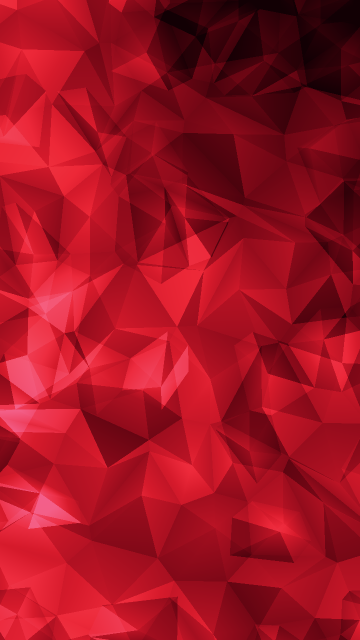
Reproduce this background procedurally as a Shadertoy shader.

```glsl
// Crimson low-poly backdrop: two jittered Voronoi layers, each cell cut into
// a fan of flat facets. A broad light falls from the left and fades to the
// upper right; the brightest facets turn pink.

vec2 hash2(vec2 p) {
    vec3 q = fract(p.xyx * vec3(0.1031, 0.1030, 0.0973));
    q += dot(q, q.yzx + 33.33);
    return fract((q.xx + q.yz) * q.zy);
}

float gradientNoise(vec2 p) {
    vec2 i = floor(p), f = fract(p);
    vec2 u = f * f * f * (f * (f * 6.0 - 15.0) + 10.0);
    vec2 e = vec2(0.0, 1.0);
    float a = dot(hash2(i) * 2.0 - 1.0, f);
    float b = dot(hash2(i + e.yx) * 2.0 - 1.0, f - e.yx);
    float c = dot(hash2(i + e.xy) * 2.0 - 1.0, f - e.xy);
    float d = dot(hash2(i + e.yy) * 2.0 - 1.0, f - e.yy);
    return mix(mix(a, b, u.x), mix(c, d, u.x), u.y);
}

vec2 siteOf(vec2 cell) {
    return cell + 0.06 + 0.88 * hash2(cell + 41.0);
}

// Random values of the cell, the facet and the kite shared by two cells,
// then the height: 1 at the cell centre, 0 on its border.
vec4 facets(vec2 p, out vec2 site) {
    vec2 home = floor(p);
    float nearest = 1e5;
    for (int y = -1; y <= 1; y++)
    for (int x = -1; x <= 1; x++) {
        vec2 cell = floor(p) + vec2(x, y);
        vec2 s = siteOf(cell);
        float d = dot(p - s, p - s);
        if (d < nearest) { nearest = d; home = cell; site = s; }
    }

    // The border hit by the ray from the site through p names the facet.
    float reach = -1.0;
    vec2 across = home;
    for (int y = -2; y <= 2; y++)
    for (int x = -2; x <= 2; x++) {
        if (x == 0 && y == 0) continue;
        vec2 cell = home + vec2(x, y);
        vec2 d = siteOf(cell) - site;
        float r = 2.0 * dot(p - site, d) / dot(d, d);
        if (r > reach) { reach = r; across = cell; }
    }
    return vec4(hash2(home + 7.0).x,
                hash2(home * 3.17 + across * 7.73).x,
                hash2(home + across + 90.0).y,
                1.0 - clamp(reach, 0.0, 1.0));
}

float lightAt(vec2 p) {
    float aspect = iResolution.y / iResolution.x;
    float shade = smoothstep(0.45, 1.0, p.y / aspect) * smoothstep(0.05, 0.6, p.x);
    return 0.85 - 0.29 * p.x - 0.45 * shade + 0.16 * gradientNoise(p * 3.0 + 5.0);
}

vec3 facetColor(vec2 p) {
    // Broad kites carry the underlying light.
    vec2 site;
    vec4 base = facets(p * 4.8, site);
    float light = lightAt(mix(p, site / 4.8, 0.5));
    float relief = 0.26 * (base.z - 0.5) + 0.14 * (base.y - 0.5)
                 + 0.16 * (base.x - 0.5) + 0.12 * (base.w - 0.4);

    // Some cells of a finer layer stand out as cut gems.
    vec4 gem = facets(p * 5.7 + vec2(17.3, 9.1), site);
    relief += step(0.5, gem.x) * (0.36 * (gem.y - 0.5) + 0.18 * (gem.w - 0.35));
    relief += step(0.9, gem.x) * 0.2;
    float tone = light + relief * mix(0.55, 1.0, smoothstep(0.1, 0.6, light));

    // Deep crimson to scarlet, then pink, strongest at the lower left.
    float red = clamp(tone, 0.07, 0.92);
    vec3 color = vec3(red, 0.15 * pow(red, 2.2), 0.01 + 0.2 * pow(red, 1.3));
    vec2 toGlow = p - vec2(0.1, 0.5);
    float glow = exp(-7.0 * dot(toGlow, toGlow));
    float sheen = clamp((tone - 0.84) * (1.2 + 1.3 * glow), 0.0, 0.75);
    vec3 tint = mix(vec3(1.0, 0.42, 0.44), vec3(0.96, 0.46, 0.68),
                    max(glow, gem.x * 0.7));
    return mix(color, tint, sheen);
}

void mainImage(out vec4 fragColor, in vec2 fragCoord) {
    // Four samples per pixel smooth the facet edges.
    vec3 sum = vec3(0.0);
    for (int i = 0; i < 4; i++) {
        vec2 offset = vec2(i % 2, i / 2) * 0.5 - 0.25;
        sum += facetColor((fragCoord + offset) / iResolution.x);
    }
    fragColor = vec4(sum / 4.0, 1.0);
}
```
